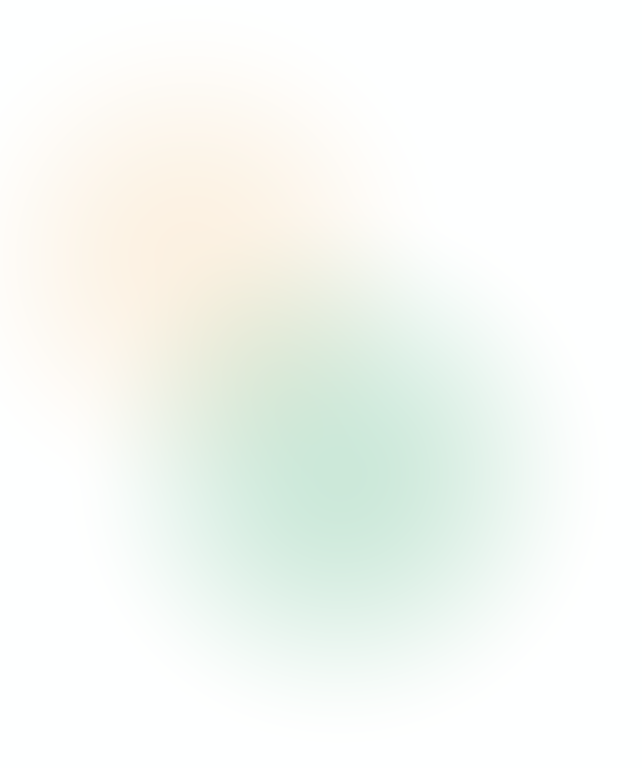
A Shadertoy shader for this background:

```glsl
// Two soft round glows, peach at upper left and mint below the middle, on white.
// Each glow is a smooth radial falloff that tints the paper by multiplication,
// so the overlap turns a pale olive.

// Bell-shaped falloff: 1 at the centre, easing to 0 at the radius.
float glow(vec2 p, vec2 centre, float radius) {
    vec2 d = (p - centre) / radius;
    float t = max(1.0 - dot(d, d), 0.0);
    return t * t;
}

void mainImage(out vec4 fragColor, in vec2 fragCoord) {
    // Canvas height is one unit; x is centred so the layout holds at any width.
    vec2 p = (fragCoord - 0.5 * iResolution.xy) / iResolution.y;

    vec3 paper = vec3(0.998, 1.0, 0.999);
    vec3 peach = vec3(0.988, 0.945, 0.885);
    vec3 mint = vec3(0.800, 0.910, 0.852);

    // Tint the paper with both glows.
    vec3 colour = paper;
    colour *= mix(vec3(1.0), peach, glow(p, vec2(-0.170, 0.165), 0.345));
    colour *= mix(vec3(1.0), mint, glow(p, vec2(0.025, -0.117), 0.365));

    fragColor = vec4(colour, 1.0);
}
```
